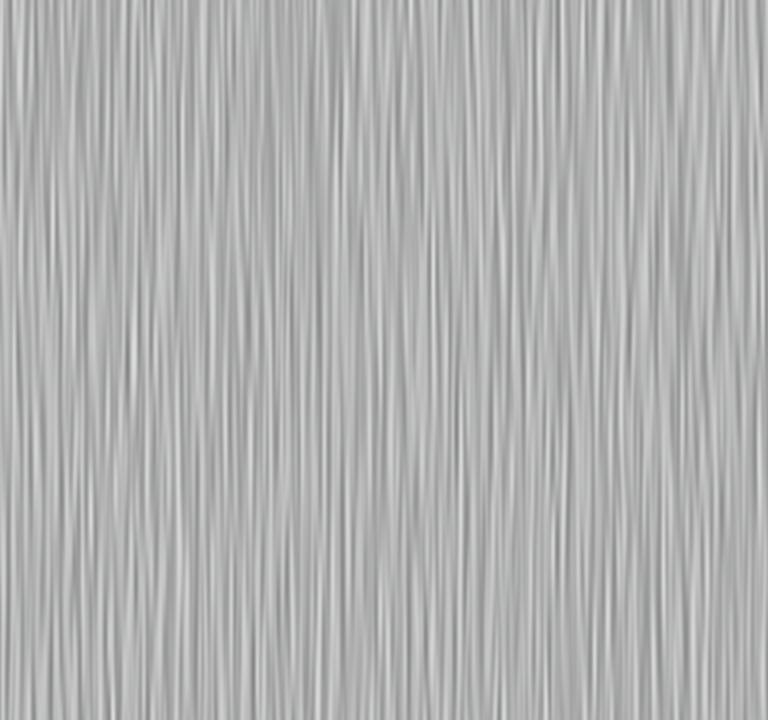
Write a WebGL 2 fragment shader that draws this texture.

```glsl
#version 300 es
precision highp float;

uniform vec2 u_resolution;
out vec4 fragColor;

// Lengths are fractions of the canvas height.
const vec3 BASE_COLOR = vec3(0.693, 0.695, 0.697);
const float CONTRAST = 0.166;
const float FIBER_WIDTH = 0.0026;
const float FIBER_LENGTH = 0.14;
const float LENGTH_VARIATION = 0.25;
const float HALO_STRENGTH = 0.44;   // darkens the flanks of bright streaks
const int KERNEL_RADIUS = 6;        // in fibers

// Integer hash to a float in 0..1
float hash(ivec2 cell) {
    uvec2 q = uvec2(cell + 4096) * uvec2(1597u, 3571u);
    uint n = (q.x ^ (q.y << 11)) * 74177u;
    n = (n ^ (n >> 15)) * 83492791u;
    n = (n ^ (n >> 13)) * 12289u * 65537u;
    n ^= n >> 16;
    return float(n >> 8) / 16777216.0;
}

// Smooth brightness along one fiber, in -1..1, with its own phase and length
float fiberTone(int fiber, float y) {
    float phase = 8.0 * hash(ivec2(fiber, -1));
    float stretch = 1.0 + LENGTH_VARIATION * (2.0 * hash(ivec2(fiber, -2)) - 1.0);
    float s = y / (FIBER_LENGTH * stretch) + phase;
    int knot = int(floor(s));
    float a = hash(ivec2(fiber, knot));
    float b = hash(ivec2(fiber, knot + 1));
    return 2.0 * mix(a, b, smoothstep(0.0, 1.0, fract(s))) - 1.0;
}

// Narrow bell minus a wider one: soft streaks with crisp flanks
float streakProfile(float d) {
    return exp(-0.5 * d * d) - HALO_STRENGTH * exp(-0.125 * d * d);
}

// Blend the neighbouring fibers across the grain
float brushedGrain(vec2 p) {
    float x = p.x / FIBER_WIDTH;
    int center = int(floor(x + 0.5));
    float sum = 0.0;
    for (int i = -KERNEL_RADIUS; i <= KERNEL_RADIUS; i++) {
        int fiber = center + i;
        sum += streakProfile(x - float(fiber)) * fiberTone(fiber, p.y);
    }
    return sum;
}

void main() {
    vec2 p = gl_FragCoord.xy / u_resolution.y;
    vec3 color = BASE_COLOR + CONTRAST * brushedGrain(p);
    fragColor = vec4(clamp(color, 0.0, 1.0), 1.0);
}
```
